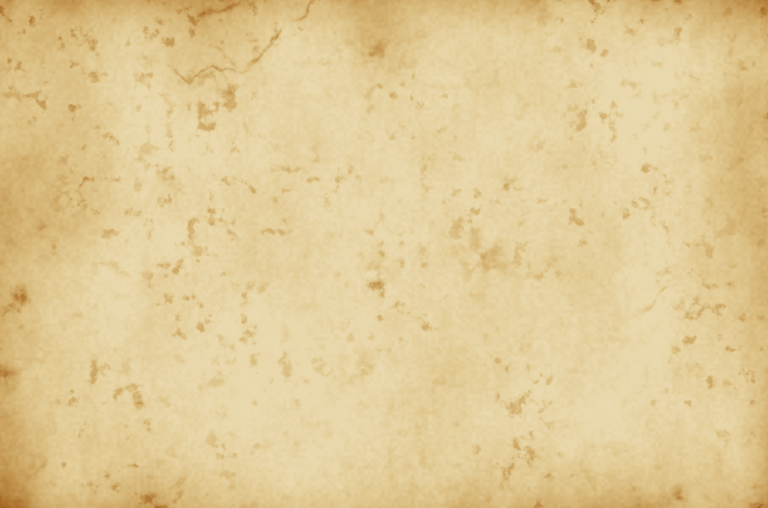
Write a Shadertoy shader that draws this texture.

```glsl
const float BASE_AGE = 0.165;
const vec4 EDGE_AGE = vec4(0.48, 0.46, 0.52, 0.42);    // left, right, top, bottom
const vec4 EDGE_WIDTH = vec4(0.10, 0.095, 0.065, 0.06);
const float MOTTLE = 0.50;
const float FIBRE = 0.16;
const float GRAIN = 0.15;
const float SPECKS = 0.42;
const float CRACK_WIDTH = 0.0045;

// Broad tone: centre, radius, signed strength
const vec4 PATCHES[10] = vec4[10](
    vec4(0.25, 0.44, 0.10, -0.20), vec4(1.29, 0.78, 0.13, -0.18),
    vec4(0.60, 0.82, 0.16, -0.10), vec4(0.48, 0.30, 0.15, -0.10),
    vec4(1.28, 0.26, 0.13, -0.08), vec4(0.34, 0.40, 0.08, 0.15),
    vec4(0.90, 0.36, 0.18, 0.09), vec4(0.09, 0.62, 0.12, 0.12),
    vec4(0.74, 0.92, 0.07, 0.15), vec4(0.42, 0.93, 0.12, 0.16));

// Small stains: centre, radius
const vec3 STAINS[15] = vec3[15](
    vec3(0.893, 0.885, 0.012), vec3(0.336, 0.640, 0.020),
    vec3(0.950, 0.490, 0.045), vec3(1.420, 0.242, 0.014),
    vec3(1.358, 0.260, 0.018), vec3(0.272, 0.200, 0.016),
    vec3(0.014, 0.257, 0.022), vec3(1.332, 0.020, 0.016),
    vec3(1.005, 0.643, 0.010), vec3(0.738, 0.465, 0.027),
    vec3(0.710, 0.278, 0.028), vec3(0.040, 0.415, 0.022),
    vec3(0.098, 0.548, 0.018), vec3(0.290, 0.877, 0.015),
    vec3(0.725, 0.895, 0.025));

// Main crack, from the top edge down to the left
const vec2 CRACK[7] = vec2[7](
    vec2(0.64, 1.00), vec2(0.57, 0.965), vec2(0.525, 0.91), vec2(0.48, 0.865),
    vec2(0.42, 0.86), vec2(0.385, 0.845), vec2(0.335, 0.868));

float hash(vec2 cell) {
    uvec2 q = uvec2(ivec2(cell)) * uvec2(1597u, 3571u);
    uint n = (q.x ^ q.y) * 27183u;
    n = (n ^ (n >> 15)) * 73471u;
    n = (n ^ (n >> 13)) * 51787u;
    return float((n ^ (n >> 16)) & 65535u) / 65535.0;
}

float noise(vec2 p) {
    vec2 i = floor(p), f = fract(p);
    f = f * f * (3.0 - 2.0 * f);
    return mix(mix(hash(i), hash(i + vec2(1, 0)), f.x),
               mix(hash(i + vec2(0, 1)), hash(i + vec2(1, 1)), f.x), f.y);
}

float fbm(vec2 p) {
    float sum = 0.0, amp = 0.533;
    for (int i = 0; i < 4; i++) {
        sum += amp * noise(p);
        p = mat2(1.6, 1.2, -1.2, 1.6) * p + 17.3;
        amp *= 0.5;
    }
    return sum;
}

float segmentDistance(vec2 p, vec2 a, vec2 b) {
    vec2 ab = b - a;
    return length(p - a - ab * clamp(dot(p - a, ab) / dot(ab, ab), 0.0, 1.0));
}

float line(vec2 p, vec2 a, vec2 b, float width) {
    float d = segmentDistance(p, a, b) / width;
    return exp(-d * d);
}

float edgeAge(vec2 p, float aspect) {
    vec4 d = max(vec4(p.x, aspect - p.x, 1.0 - p.y, p.y), 0.0);
    return dot(EDGE_AGE, exp(-d / EDGE_WIDTH));
}

float crackAge(vec2 p) {
    float crack = 0.0;
    for (int i = 0; i < 6; i++)
        crack = max(crack, line(p, CRACK[i], CRACK[i + 1], CRACK_WIDTH));
    // Side branches and the short streak at the right
    crack = max(crack, 0.8 * line(p, vec2(0.40, 0.985), vec2(0.48, 0.995), 0.007));
    crack = max(crack, 0.6 * line(p, vec2(0.43, 0.90), vec2(0.48, 0.865), CRACK_WIDTH));
    crack = max(crack, 0.6 * line(p, vec2(0.39, 0.84), vec2(0.46, 0.83), CRACK_WIDTH));
    return max(crack, 0.75 * line(p, vec2(1.235, 0.375), vec2(1.31, 0.435), 0.006));
}

vec3 paper(float age) {
    return vec3(0.92, 0.86, 0.70) - age * vec3(0.10, 0.20, 0.40)
         - age * age * vec3(0.07, 0.09, 0.0);
}

void mainImage(out vec4 fragColor, in vec2 fragCoord) {
    vec2 p = fragCoord / iResolution.y;
    float aspect = iResolution.x / iResolution.y;
    vec2 warp = vec2(fbm(p * 22.0 + 3.0), fbm(p * 22.0 + 41.0)) - 0.5;
    vec2 bent = p + 0.05 * warp;
    float cloud = fbm(p * vec2(7.0, 5.5) + 9.0);
    float blot = fbm(p * 48.0 + 5.0);

    // Uneven ageing, strongest along the borders
    float age = BASE_AGE + edgeAge(p + 0.03 * warp, aspect) * (0.6 + 0.8 * cloud);
    age += MOTTLE * (cloud - 0.5);
    for (int i = 0; i < 10; i++) {
        vec2 d = (bent - PATCHES[i].xy) / PATCHES[i].z;
        age += PATCHES[i].w * exp(-dot(d, d));
    }

    // Fibres, grain and scattered flecks
    age += FIBRE * (fbm(p * vec2(60.0, 24.0) + 31.0) - 0.5);
    age += GRAIN * (noise(p * 150.0) - 0.5);
    age = max(age, 0.02 + 0.1 * blot);
    float fleckArea = smoothstep(0.38, 0.68, fbm(p * 5.0 + 77.0));
    age += SPECKS * smoothstep(0.58, 0.82, blot) * (0.3 + fleckArea);

    // Stains break up into blots
    for (int i = 0; i < 15; i++) {
        vec2 d = (p + 0.03 * warp - STAINS[i].xy) / STAINS[i].z;
        age += 0.5 * exp(-dot(d, d)) * smoothstep(0.28, 0.68, blot);
    }
    age += 0.48 * crackAge(bent) * smoothstep(0.2, 0.6, blot);

    fragColor = vec4(clamp(paper(min(age, 1.5)), 0.0, 1.0), 1.0);
}
```
